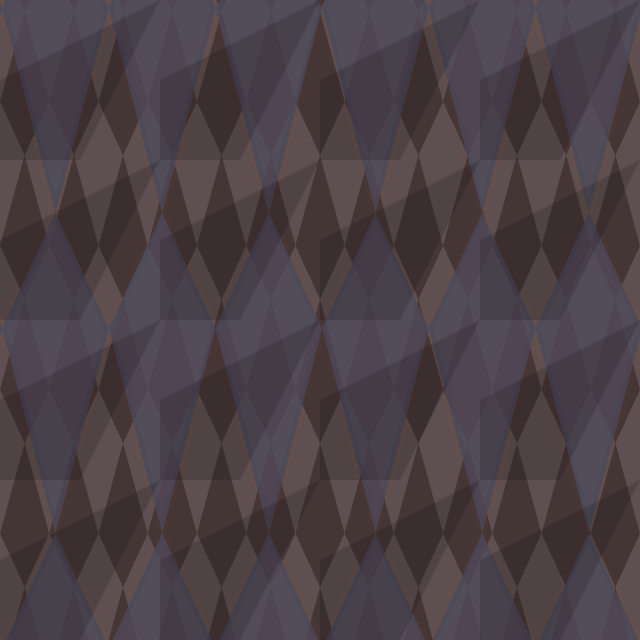
Write a WebGL 2 fragment shader that draws this pattern.

```glsl
#version 300 es
precision highp float;
// Muted argyle built from three stacked layers: slim brown kites, square tiles
// that each hold a shading kite, and large translucent violet kites.
// Each layer folds the canvas into cells and tests a few straight edges.

uniform vec2 u_resolution;
out vec4 fragColor;

// Slim kites: columns, cell height, top of the first row, shoulder position
const float SLIM_COLUMNS = 13.0;
const float SLIM_HEIGHT = 0.2249;
const float SLIM_TOP = 0.1589;
const float SLIM_SHOULDER = 0.372;

// Large kites: columns, cell height, first center and top, shoulder position
const float LARGE_COLUMNS = 6.0;
const float LARGE_HEIGHT = 0.5;
const vec2 LARGE_ORIGIN = vec2(0.0868, 0.333);
const float LARGE_SHOULDER = 0.36;
const float RIM_WIDTH = 0.007;

const float TILE_COUNT = 4.0;
const float TILE_SHADE = 0.845;

const vec3 BROWN_DARK = vec3(0.270, 0.212, 0.212);
const vec3 BROWN_LIGHT = vec3(0.370, 0.312, 0.312);
const vec3 VIOLET_DARK = vec3(0.315, 0.275, 0.325);
const vec3 VIOLET_LIGHT = vec3(0.325, 0.302, 0.348);
const vec3 WARM_RIM = vec3(1.06, 0.99, 0.93);
const vec3 COOL_RIM = vec3(0.92, 0.97, 1.00);

// Signed horizontal distance to repeated kites, positive inside.
// The origin is the top tip of one kite; y points down.
float kiteDistance(vec2 p, vec2 origin, vec2 cellSize, float shoulder) {
    vec2 cell = (p - origin) / cellSize;
    float x = abs(fract(cell.x + 0.5) - 0.5);
    float y = fract(cell.y);
    float halfWidth = 0.5 * min(y / shoulder, (1.0 - y) / (1.0 - shoulder));
    return (halfWidth - x) * cellSize.x;
}

// Signed distance to the diagonal kite in each square tile, positive inside
float tileDistance(vec2 p) {
    vec2 f = fract(p * TILE_COUNT);
    float upperEdge = f.x + 2.0 * f.y - 1.0;
    float rightEdge = 2.0 - 2.0 * f.x - f.y;
    return min(upperEdge, rightEdge) / (sqrt(5.0) * TILE_COUNT);
}

float coverage(float distanceInside, float softness) {
    return smoothstep(-softness, softness, distanceInside);
}

void main() {
    vec2 p = gl_FragCoord.xy / u_resolution;
    p.y = 1.0 - p.y;
    float softness = 0.75 / min(u_resolution.x, u_resolution.y);

    // Slim kites set the light and dark values
    vec2 slimCell = vec2(1.0 / SLIM_COLUMNS, SLIM_HEIGHT);
    float slim = coverage(
        kiteDistance(p, vec2(0.0, SLIM_TOP), slimCell, SLIM_SHOULDER), softness);
    vec3 brown = mix(BROWN_DARK, BROWN_LIGHT, slim);
    vec3 violet = mix(VIOLET_DARK, VIOLET_LIGHT, slim);

    // Large kites with a cool inner rim and a warm outer rim
    vec2 largeCell = vec2(1.0 / LARGE_COLUMNS, LARGE_HEIGHT);
    float largeDistance = kiteDistance(p, LARGE_ORIGIN, largeCell, LARGE_SHOULDER);
    float large = coverage(largeDistance, softness);
    float core = coverage(largeDistance - RIM_WIDTH, softness);
    float halo = coverage(largeDistance + RIM_WIDTH, softness);
    violet *= mix(COOL_RIM, vec3(1.0), core);
    brown *= mix(vec3(1.0), WARM_RIM, halo);
    vec3 color = mix(brown, violet, large);

    // Tile kites shade everything beneath them
    color *= mix(1.0, TILE_SHADE, coverage(tileDistance(p), softness));

    fragColor = vec4(color, 1.0);
}
```
